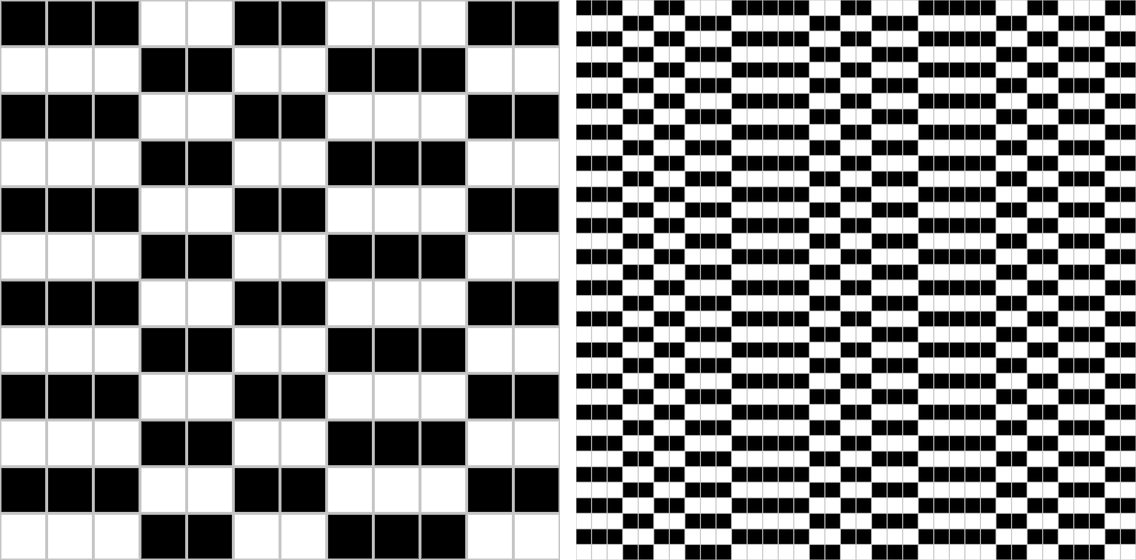
Left: one tile. Right: repeated 3 by 3.
Give the GLSL for this pattern, as a Shadertoy shader.

```glsl
// Black and white square tiles in uneven alternating runs, divided by thin grey lines.

const float TILES = 12.0;       // tiles across and down
const float RUNS = 5.0;         // colour runs spread over one row
const float LINE_WIDTH = 0.0625; // in tile widths
const vec3 BLACK = vec3(0.0);
const vec3 WHITE = vec3(1.0);
const vec3 GREY = vec3(0.77);

// Spreads the runs evenly over whole tiles: 3, 2, 2, 3, 2
float runIndex(float column, float tiles, float runs) {
    return floor((column * runs + 1.5) / tiles);
}

// 0 for a black tile, 1 for a white one; each row inverts the one below
float tileShade(vec2 cell, float tiles, float runs) {
    return mod(runIndex(cell.x, tiles, runs) + cell.y + 1.0, 2.0);
}

// Coverage of lines centred on the tile borders, so they wrap at the edges
float gridLines(vec2 p, float width, vec2 pixel) {
    vec2 borderDistance = 0.5 - abs(fract(p) - 0.5);
    vec2 cover = clamp((0.5 * width - borderDistance) / pixel + 0.5, 0.0, 1.0);
    return max(cover.x, cover.y);
}

void mainImage(out vec4 fragColor, in vec2 fragCoord) {
    vec2 p = fragCoord / iResolution.xy * TILES;
    vec2 pixel = TILES / iResolution.xy;

    // Tiles, then the lines over them
    vec3 colour = mix(BLACK, WHITE, tileShade(floor(p), TILES, RUNS));
    colour = mix(colour, GREY, gridLines(p, LINE_WIDTH, pixel));

    fragColor = vec4(colour, 1.0);
}
```
